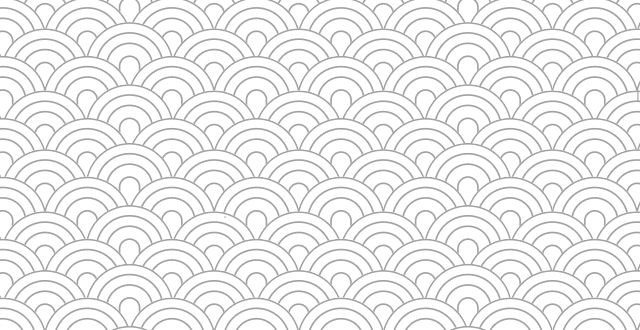
Give the GLSL for this pattern, as a Shadertoy shader.

```glsl
// Overlapping wave scales: thin grey concentric arches on white.
// Staggered rows are painted from back (top) to front (bottom); each row
// is a union of arches, and every fourth scale of the even rows sits higher.

// Lengths are in design units: the canvas is CANVAS_HEIGHT units tall.
const float CANVAS_HEIGHT = 396.0;
const float PITCH = 101.5;        // distance between scales in a row
const float FIRST_X = 54.0;       // centre of scale 0 in the even rows
const float FIRST_TOP = 35.0;     // top of row 0, measured downward
const float PAIR_STEP = 72.5;     // height of two rows
const float ROW_STEP = 33.0;      // drop from an even row to the next odd row
const float PAIR_JITTER = 2.0;    // extra drop of every second pair
const float RAISE = 7.5;          // lift of the raised scales
const float LINE_WIDTH = 2.0;
const vec4 RADII = vec4(52.0, 40.0, 27.5, 12.0);
const vec3 PAPER = vec3(1.0);
const vec3 INK = vec3(0.635);

// Antialiased coverage of the inside of a signed distance.
float coverage(float dist, float pixel) {
    return clamp(0.5 - dist / pixel, 0.0, 1.0);
}

// Radius around an arch: circular above its centre, straight legs below.
float archRadius(vec2 p) {
    return length(vec2(p.x, min(p.y, 0.0)));
}

float rowTop(float row) {
    float pair = floor(row * 0.5);
    return FIRST_TOP + PAIR_STEP * pair + PAIR_JITTER * mod(pair, 2.0)
         + ROW_STEP * mod(row, 2.0);
}

// Radius to the nearest of the two scales on either side of p.
float rowRadius(vec2 p, float row) {
    float odd = mod(row, 2.0);
    float startX = FIRST_X + 0.5 * PITCH * odd;
    float firstColumn = floor((p.x - startX) / PITCH);
    float nearest = 1e5;
    for (int i = 0; i < 2; i++) {
        float column = firstColumn + float(i);
        float raised = mod(column, 4.0) == 1.0 ? RAISE * (1.0 - odd) : 0.0;
        vec2 centre = vec2(startX + column * PITCH,
                           rowTop(row) - raised + RADII.x);
        nearest = min(nearest, archRadius(p - centre));
    }
    return nearest;
}

// Distance to a vertical stroke with round ends.
float strokeDistance(vec2 p, vec2 centre, float halfLength) {
    p -= centre;
    p.y -= clamp(p.y, -halfLength, halfLength);
    return length(p);
}

void mainImage(out vec4 fragColor, in vec2 fragCoord) {
    float pixel = CANVAS_HEIGHT / iResolution.y;
    vec2 p = vec2(fragCoord.x, iResolution.y - fragCoord.y) * pixel;
    float width = iResolution.x * pixel;

    // Rows from back to front
    vec3 color = PAPER;
    float nearRow = floor((p.y - FIRST_TOP) / (0.5 * PAIR_STEP));
    for (int i = -4; i <= 2; i++) {
        float radius = rowRadius(p, nearRow + float(i));
        vec4 rings = abs(RADII - radius);
        float ring = min(min(rings.x, rings.y), min(rings.z, rings.w));
        float line = coverage(ring - 0.5 * LINE_WIDTH, pixel);
        float body = coverage(radius - RADII.x - 0.5 * LINE_WIDTH, pixel);
        color = mix(color, mix(PAPER, INK, line), body);
    }

    // Small blemishes: a speck and a nick at the right edge
    float speck = strokeDistance(p, vec2(270.0, 260.5), 0.0) - 0.8;
    float nick = strokeDistance(p, vec2(width - 2.5, 115.0), 6.0) - 0.7;
    color = mix(color, INK, coverage(min(speck, nick), pixel));

    fragColor = vec4(color, 1.0);
}
```
